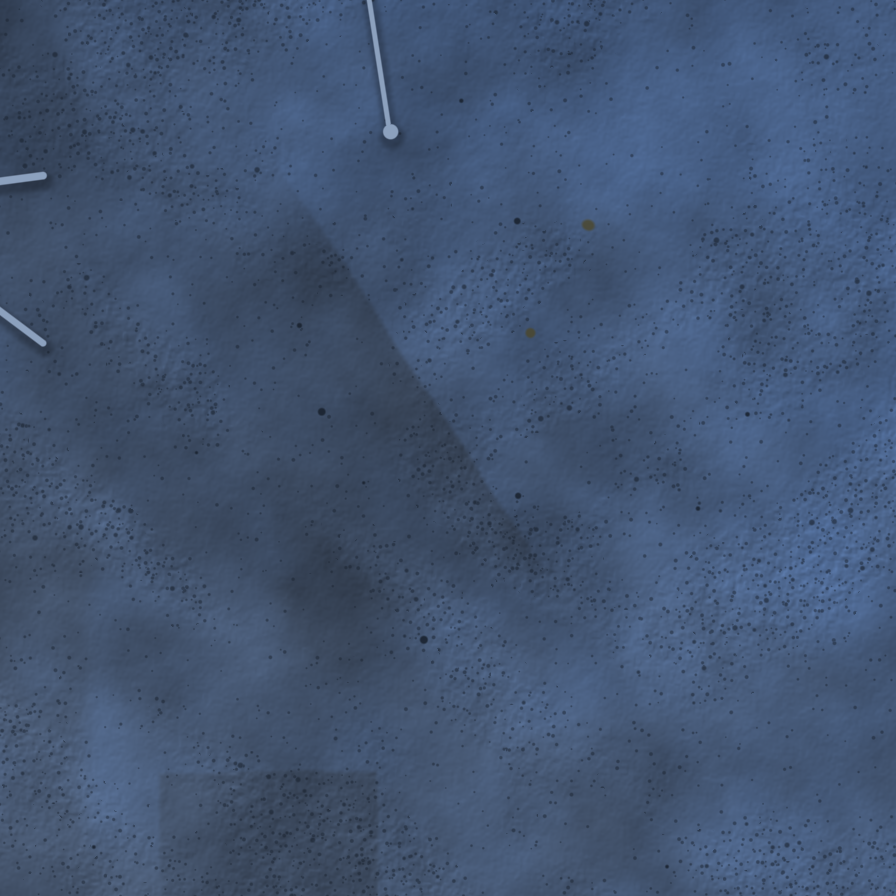
A WebGL 1 fragment shader for this texture:

```glsl
precision highp float;
// Weathered blue concrete wall with pits, trowel marks, faint panels and three pale pegs.
uniform vec2 u_resolution;

const vec3 GREY_BLUE = vec3(0.277, 0.340, 0.437);
const vec3 DEEP_BLUE = vec3(0.272, 0.366, 0.515);
const vec3 PIT_COLOR = vec3(0.100, 0.135, 0.185);
const vec3 OCHRE = vec3(0.300, 0.275, 0.150);
const vec3 PEG_COLOR = vec3(0.550, 0.630, 0.745);
const float MOTTLE = 0.50;      // strength of broad light and dark clouds
const float RELIEF = 0.26;      // strength of the fine rough surface
const float FINE_PITS = 190.0;  // pit cells across the canvas
const float WIDE_PITS = 95.0;
const float SPOT_CELLS = 11.0;  // cells holding rare round holes
const vec2 RIDGE_START = vec2(0.27, 0.88);
const vec2 RIDGE_END = vec2(0.60, 0.37);

vec3 hash3(vec2 p) {
  vec3 q = fract(p.xyx * vec3(0.1031, 0.1030, 0.0973));
  q += dot(q, q.yxz + 33.33);
  return fract((q.xxy + q.yzz) * q.zyx);
}

// Smooth cellular noise: random cell values blended by distance, centred on 0
float cellBlend(vec2 p) {
  vec2 cell = floor(p), f = p - cell;
  float total = 0.0, weight = 0.0;
  for (int k = 0; k < 9; k++) {
    vec2 g = vec2(mod(float(k), 3.0), floor(float(k) / 3.0 + 0.01)) - 1.0;
    vec3 h = hash3(cell + g);
    vec2 d = g + 0.25 + 0.5 * h.xy - f;
    float w = max(0.0, 1.0 - dot(d, d) / 1.56);
    w *= w * w;
    total += w * h.z;
    weight += w;
  }
  return total / weight - 0.5;
}

float clouds(vec2 p) {
  float sum = 0.0, amp = 0.5;
  for (int i = 0; i < 4; i++) {
    sum += amp * cellBlend(p);
    p = mat2(1.6, 1.2, -1.2, 1.6) * p + 17.3;
    amp *= 0.62;
  }
  return sum;
}

float roughness(vec2 p) {
  return cellBlend(p * 130.0) + 0.7 * cellBlend(p * 270.0 + 9.0);
}

// Scattered round holes; cover is the share of cells that hold one
float pits(vec2 p, float cover, float radius, float soft) {
  vec2 cell = floor(p), f = p - cell;
  float dark = 0.0;
  for (int k = 0; k < 9; k++) {
    vec2 g = vec2(mod(float(k), 3.0), floor(float(k) / 3.0 + 0.01)) - 1.0;
    vec3 h = hash3(cell + g + 51.0);
    float r = radius * (0.5 + fract(h.z * 37.0));
    float hole = 1.0 - smoothstep(r - soft, r + soft, length(g + h.xy - f));
    dark = max(dark, hole * step(h.z, cover));
  }
  return dark;
}

float panel(vec2 p, vec2 low, vec2 high, float soft) {
  vec2 d = abs(p - 0.5 * (low + high)) - 0.5 * (high - low);
  return 1.0 - smoothstep(-soft, soft, max(d.x, d.y));
}

float segment(vec2 p, vec2 a, vec2 b) {
  vec2 ab = b - a;
  return length(p - a - ab * clamp(dot(p - a, ab) / dot(ab, ab), 0.0, 1.0));
}

float pegs(vec2 p) {
  float d = segment(p, vec2(0.409, 1.02), vec2(0.434, 0.858)) - 0.0028;
  d = min(d, length(p - vec2(0.436, 0.853)) - 0.0085);
  d = min(d, segment(p, vec2(-0.02, 0.795), vec2(0.048, 0.804)) - 0.0043);
  return min(d, segment(p, vec2(-0.02, 0.668), vec2(0.048, 0.617)) - 0.0038);
}

float stain(vec2 p, vec2 center, float radius) {
  return 1.0 - smoothstep(radius * 0.6, radius * 1.2, length(p - center));
}

void main() {
  vec2 uv = gl_FragCoord.xy / u_resolution.y;
  float px = 1.0 / u_resolution.y;
  float broad = clouds(uv * 4.0 + 3.0), patchy = clouds(uv * 9.0 + 40.0);
  vec2 warped = uv + 0.012 * vec2(broad, patchy);
  // Diagonal ridge with a grey shade fading away below it
  vec2 ridge = RIDGE_END - RIDGE_START, along = normalize(ridge);
  float side = dot(warped - RIDGE_START, vec2(-along.y, along.x));
  float t = dot(uv - RIDGE_START, along) / length(ridge);
  float shade = (1.0 - smoothstep(-0.004, 0.004, side)) * exp(min(side, 0.0) * 6.0);
  shade *= smoothstep(-0.1, 0.6, t) * (1.0 - smoothstep(0.9, 1.04, t));
  // Trowel streaks, falling left of the ridge and rising right of it
  float falling = cellBlend(mat2(0.75, 0.66, -0.66, 0.75) * uv * vec2(5.0, 17.0));
  float rising = cellBlend(mat2(0.82, -0.57, 0.57, 0.82) * uv * vec2(4.0, 15.0));
  float streak = mix(falling, rising, smoothstep(-0.1, 0.1, side));
  // Faint panels along the lower edge
  float slab = panel(warped, vec2(0.18, -0.1), vec2(0.42, 0.137), 0.004);
  slab += 0.7 * panel(warped, vec2(-0.1), vec2(0.10, 0.38), 0.02);
  // Broad colour
  float tone = 1.0 + MOTTLE * (broad + 0.7 * patchy) + 0.12 * streak - 0.14 * shade - 0.10 * slab;
  tone += 0.06 * panel(warped, vec2(0.70, 0.19), vec2(0.83, 0.42), 0.02);
  tone -= 0.13 * smoothstep(0.5, 1.1, uv.y + 0.35 * (0.4 - uv.x));
  float blue = 0.5 + 0.55 * (uv.x - 0.45) + 0.6 * (uv.y - 0.45) + 1.1 * broad - 0.4 * shade - 0.35 * slab;
  vec3 color = mix(GREY_BLUE, DEEP_BLUE, clamp(blue, 0.0, 1.0)) * tone;
  // Rough surface lit from the upper left, then pits
  float worn = smoothstep(-0.12, 0.22, 0.6 * streak - 0.5 * patchy + 0.08 * shade + 0.05 * slab);
  float relief = roughness(uv) - roughness(uv + vec2(-0.0015, 0.0022));
  color *= 1.0 + RELIEF * (0.35 + 0.65 * worn) * relief;
  float holes = 0.50 * pits(uv * FINE_PITS, 0.04 + 0.24 * worn, 0.27, 0.2);
  holes = max(holes, 0.62 * pits(uv * WIDE_PITS, 0.07 * worn, 0.2, 0.13));
  holes = max(holes, 0.90 * pits(uv * SPOT_CELLS, 0.11, 0.034, 0.015));
  color = mix(color, PIT_COLOR, holes);
  // Ochre stains, then pegs with soft shadows
  float rust = stain(warped, vec2(0.656, 0.750), 0.0075) + stain(warped, vec2(0.592, 0.626), 0.006);
  color = mix(color, OCHRE, 0.75 * rust);
  color *= 1.0 - 0.22 * (1.0 - smoothstep(0.0, 0.010, pegs(uv + vec2(-0.002, 0.006))));
  gl_FragColor = vec4(mix(color, PEG_COLOR, 1.0 - smoothstep(-px, px, pegs(uv))), 1.0);
}
```
